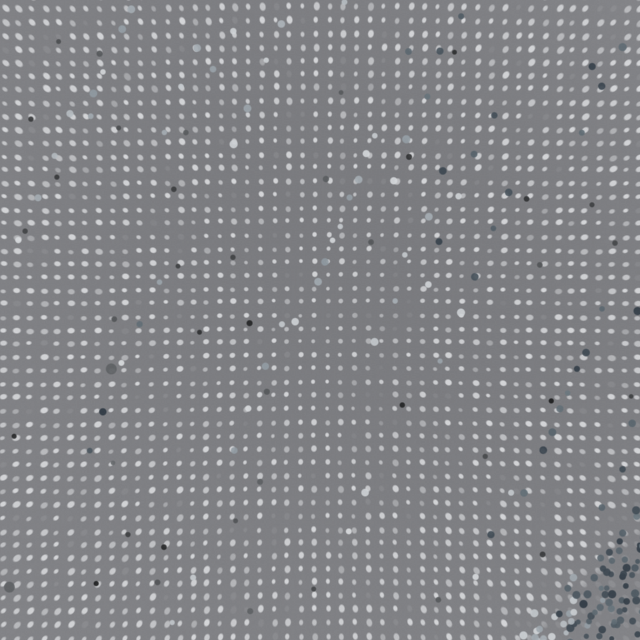
Write a Shadertoy shader that draws this pattern.

```glsl
// A grey sheet covered by a slightly uneven lattice of pale dots, stretched radially
// toward the edges, with sparse dark specks and a crowded corner of light and slate flecks.
// Each layer is a grid of cells whose dots get hashed size, offset and brightness.

float hash(vec2 p) {
    return fract(sin(dot(p, vec2(127.1, 311.7))) * 43758.5453);
}

vec2 hash2(vec2 p) {
    return vec2(hash(p), hash(p + 57.3));
}

float disc(float dist, float radius, float soft) {
    return 1.0 - smoothstep(radius - soft, radius + soft, dist);
}

// Opacity of the regular pale dots; just over 47 cells each way
float latticeDots(vec2 uv, float pixel) {
    vec2 bend = 0.10 * sin(uv.yx * vec2(5.0, 7.0) + vec2(0.0, 1.0));
    vec2 grid = uv * vec2(47.4, 47.8) + vec2(0.19, 0.32) + bend;
    vec2 id = floor(grid);
    vec2 rnd = hash2(id);
    vec2 lineShift = vec2(hash(vec2(id.x, 91.0)), hash(vec2(17.0, id.y))) - 0.5;
    vec2 p = fract(grid) - 0.5 - 0.14 * lineShift - 0.10 * (rnd - 0.5);

    // Lengthen dots along the direction away from the centre
    vec2 fromCentre = uv - 0.5;
    float r = length(fromCentre);
    vec2 radial = (fromCentre + 1e-4) / (r + 2e-4);
    vec2 local = vec2(dot(p, radial) / (1.0 + 0.8 * r),
                      dot(p, vec2(-radial.y, radial.x)));

    float size = 0.125 + 0.075 * rnd.x + 0.025 * r;
    size += 0.018 * (mod(id.x, 2.0) - 0.5);
    float strength = mix(0.45, 1.0, sqrt(rnd.y));
    strength *= mix(0.12, 1.0, step(0.06, hash(id + 8.7)));

    // Worn patch right of the centre
    vec2 patchPos = (uv - vec2(0.595, 0.44)) / vec2(0.055, 0.17);
    strength *= 1.0 - 0.7 * exp(-dot(patchPos, patchPos)) * hash(id + 31.0);

    return strength * disc(length(local), size, max(0.075, 35.0 * pixel));
}

// Sparse dark specks: grey level in x, opacity in y
vec2 darkSpeck(vec2 uv, float pixel) {
    vec2 grid = uv * 9.0;
    vec2 id = floor(grid);
    vec2 p = (fract(grid) - 0.12 - 0.76 * hash2(id + 4.0)) / 9.0;
    float kind = hash(id + 22.0);
    float chance = 0.32 + 0.2 * step(id.x, 4.0) - 0.15 * step(6.0, id.y);
    float large = step(0.93, hash(id + 63.0));
    float radius = 0.0034 + 0.0015 * hash(id + 12.0) + 0.004 * large;
    float grey = mix(mix(0.10, 0.42, kind / chance), 0.38, large);
    return vec2(grey, step(kind, chance) * disc(length(p), radius, max(0.0012, pixel)));
}

// Crowded flecks across the lower right corner
vec3 cornerFlecks(vec3 color, vec2 uv, float pixel) {
    vec2 grid = uv * 76.0;
    for (int j = -1; j <= 1; j++) {
        for (int i = -1; i <= 1; i++) {
            vec2 id = floor(grid) + vec2(i, j);
            vec2 centre = (id + 0.5 + 0.9 * (hash2(id + 5.0) - 0.5)) / 76.0;
            float depth = centre.x - centre.y - 0.81;
            float density = 0.72 * smoothstep(-0.035, 0.035, depth)
                          * (1.0 - 0.55 * smoothstep(0.09, 0.17, depth));
            float present = step(hash(id + 41.0), density);

            // Slate flecks prevail to the upper right, pale ones to the lower left
            float slate = step(hash(id + 73.0), smoothstep(0.80, 1.0, centre.x + 0.3 * centre.y));
            float tone = hash(id + 19.0);
            vec3 pale = mix(vec3(0.56, 0.60, 0.63), vec3(0.86, 0.87, 0.88), tone);
            vec3 dark = mix(vec3(0.18, 0.22, 0.26), vec3(0.42, 0.47, 0.50), tone);
            float radius = 0.0038 + 0.0026 * hash(id + 2.0);
            float cover = present * disc(length(uv - centre), radius, max(0.0013, pixel));
            color = mix(color, mix(pale, dark, slate), 0.9 * cover);
        }
    }
    return color;
}

void mainImage(out vec4 fragColor, in vec2 fragCoord) {
    vec2 uv = fragCoord / iResolution.xy;
    float pixel = 1.0 / iResolution.y;

    // Grey sheet, a little lighter toward the edges
    vec2 c = uv - 0.5;
    float light = 0.055 * dot(c, c) + 0.006 * sin(3.0 * uv.x + 4.0 * uv.y);
    vec3 color = vec3(0.484, 0.487, 0.502) + light;

    // Pale lattice, thinned out where the corner flecks begin
    float keep = 1.0 - 0.85 * smoothstep(-0.03, 0.03, uv.x - uv.y - 0.82);
    color = mix(color, vec3(0.83, 0.835, 0.845), keep * latticeDots(uv, pixel));

    vec2 speck = darkSpeck(uv, pixel);
    color = mix(color, vec3(0.97, 1.0, 1.03) * speck.x, 0.9 * speck.y);
    color = cornerFlecks(color, uv, pixel);

    // Faint grain
    color += 0.008 * (hash(floor(uv * 512.0)) - 0.5);
    fragColor = vec4(color, 1.0);
}
```
